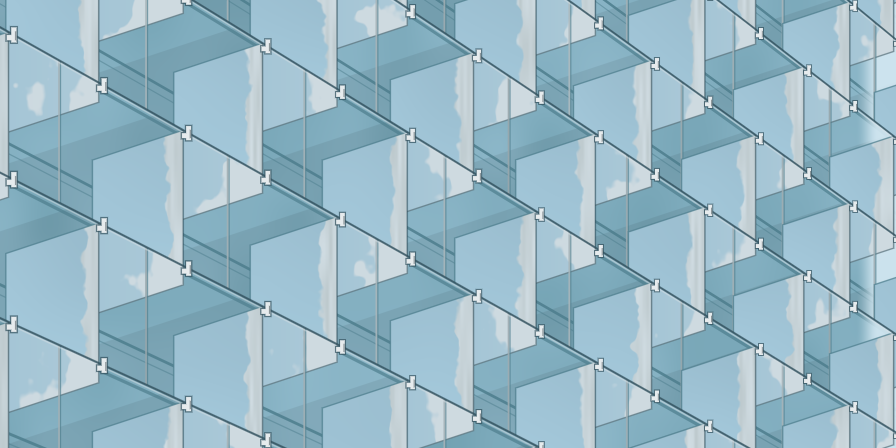
Write a Shadertoy shader that draws this pattern.

```glsl
// Lengths are in canvas heights, y runs downwards
const vec2 ORIGIN = vec2(0.031, 0.078);  // first clip
const float PITCH = 0.323;               // row height at the first clip
const float SHRINK = 0.0527;             // loss of row height along x
const float SLOPE = 0.562;               // fall of the first rail
const float COLUMN_STEP = 0.1052;        // perspective step per column
const float TILT = 0.33;                 // rise of the pane edges
const float EDGE_GAP = 0.012;            // pane edge to clip centre
const float FLAP_DROP = 0.14;            // flap corner below its rail, in rows
const float LINE = 0.0016;               // half width of thin lines

const vec3 PANE = vec3(0.62, 0.76, 0.83);
const vec3 GLASS = vec3(0.48, 0.68, 0.75);
const vec3 DARK = vec3(0.30, 0.49, 0.55);
const vec3 CLOUD = vec3(0.83, 0.87, 0.89);
const vec3 STEEL = vec3(0.59, 0.65, 0.67);
const vec3 SKY = vec3(0.83, 0.91, 0.95);
const vec3 SHADOW = vec3(0.20, 0.32, 0.37);

float aa;

float hash(vec2 p) {
    p = fract(p * vec2(0.1031, 0.1137));
    p += dot(p, p.yx + 33.33);
    return fract((p.x + p.y) * p.x * 17.0);
}

float noise(vec2 p) {
    vec2 i = floor(p), f = fract(p);
    f = f * f * (3.0 - 2.0 * f);
    return mix(mix(hash(i), hash(i + vec2(1, 0)), f.x),
               mix(hash(i + vec2(0, 1)), hash(i + vec2(1, 1)), f.x), f.y);
}

float fbm(vec2 p) {
    return 0.6 * noise(p) + 0.27 * noise(p * 2.1 + 7.0) + 0.13 * noise(p * 4.3 + 19.0);
}

float fill(float d) { return smoothstep(-aa, aa, d); }
float stroke(float d, float halfWidth) { return fill(halfWidth - abs(d)); }

float box(vec2 p, vec2 halfSize) {
    vec2 d = abs(p) - halfSize;
    return max(d.x, d.y);
}

// Perspective grid
float pitchAt(float x) { return PITCH - SHRINK * (x - ORIGIN.x); }
float columnAt(float x) { return (1.0 / pitchAt(x) - 1.0 / PITCH) / COLUMN_STEP; }
float columnX(float k) {
    return ORIGIN.x + (PITCH - 1.0 / (1.0 / PITCH + COLUMN_STEP * k)) / SHRINK;
}
float railY(float x, float row) {
    return ORIGIN.y + SLOPE * (x - ORIGIN.x) + row * pitchAt(x);
}

// Recessed glass with inner frames, open to the sky at the far end
vec3 recess(vec2 p, float v, float fold, float pitch, vec2 id) {
    float tone = 0.6 * noise(p * vec2(9.0, 6.0) + id) + 0.4 * hash(id + 3.0);
    vec3 col = mix(GLASS * 0.93, mix(GLASS, PANE, 0.6), tone);
    col *= 1.0 - 0.07 * fill(fold - 0.07);
    col = mix(col, DARK, 0.85 * stroke((v - 0.77) * pitch, 0.0035));
    col = mix(col, DARK, 0.5 * stroke((v - 0.84) * pitch, LINE));
    col = mix(col, DARK, 0.7 * stroke((v - 0.05) * pitch, 0.004));
    return mix(col, SKY, 0.9 * smoothstep(1.91, 1.96, p.x));
}

// Hanging flap, clouded towards its lower right
vec3 flapColor(vec2 p, float across, float v, vec2 id) {
    vec3 col = mix(PANE, CLOUD, 0.12 + 0.15 * across);
    float cloud = fbm(p * vec2(19.0, 15.0) + id * 5.3) + 0.75 * across + 0.2 * v;
    return mix(col, CLOUD * 0.99, 0.9 * smoothstep(0.91, 1.0, cloud));
}

// Large pane with a ragged bright reflection at its right edge
vec3 paneColor(vec2 p, float fromRight, float v, vec2 id) {
    vec3 col = PANE * (0.97 + 0.05 * v) + 0.02 * (noise(p * 5.0 + id) - 0.5);
    float ragged = fbm(vec2(fromRight * 25.0, p.y * 26.0) + id * 4.1);
    float width = 0.016 + 0.038 * ragged;
    vec3 streak = mix(CLOUD, vec3(0.75, 0.79, 0.80), noise(p * vec2(130.0, 9.0)));
    return mix(col, streak, 0.92 * smoothstep(-0.003, 0.004, width - fromRight));
}

void mainImage(out vec4 fragColor, in vec2 fragCoord) {
    vec2 p = vec2(fragCoord.x, iResolution.y - fragCoord.y) / iResolution.y;
    aa = 0.75 / iResolution.y;
    float pitch = pitchAt(p.x);
    float row = (p.y - railY(p.x, 0.0)) / pitch;
    float j = floor(row), v = row - j;

    // Two columns per unit, staggered from row to row
    float k = floor(columnAt(p.x + EDGE_GAP)) + 1.0;
    k += mod(k + j, 2.0);
    vec2 id = vec2(k, j) + 40.0;
    float right = columnX(k) - EDGE_GAP;
    float middle = columnX(k - 1.0) - EDGE_GAP;
    float left = columnX(k - 2.0) - EDGE_GAP;

    // Recess
    float flapEdge = railY(middle, j) + FLAP_DROP * pitchAt(middle) + TILT * (middle - p.x) - p.y;
    vec3 col = recess(p, v, -flapEdge, pitch, id);

    // Flap
    float flap = min(flapEdge, middle - p.x);
    float across = clamp((p.x - left) / (middle - left), 0.0, 1.0);
    col = mix(col, flapColor(p, across, v, id), fill(flap));
    col = mix(col, mix(SHADOW, STEEL, 0.4), 0.75 * stroke(flap, LINE));

    // Post behind the flap
    float post = p.x - mix(left, middle, 0.56);
    col = mix(col, DARK, 0.7 * stroke(post - 0.003, LINE));
    col = mix(col, mix(STEEL, CLOUD, 0.4 * hash(id)), 0.9 * stroke(post, 0.002));

    // Large pane, reaching past its column with distance
    float paneWidth = (columnX(k) - columnX(k - 1.0)) * min(1.03 + 0.045 * (k - 1.0), 1.46);
    float paneTop = p.y - railY(right, j) - TILT * (right - p.x);
    float pane = min(paneTop, p.x - right + paneWidth);
    col = mix(col, paneColor(p, right - p.x, v, id), fill(pane));
    col = mix(col, DARK, 0.75 * stroke(pane, LINE));
    col = mix(col, SHADOW, 0.65 * stroke(min(right - p.x, p.x - left), LINE));

    // Rails
    float rail = (row - round(row)) * pitch * 0.87;
    col = mix(col, CLOUD, 0.55 * stroke(rail - 0.0045, LINE));
    col = mix(col, SHADOW, 0.85 * stroke(rail, 0.0022));

    // Clips
    float clipX = columnX(round(columnAt(p.x)));
    float clipRow = round((p.y - railY(clipX, 0.0)) / pitchAt(clipX));
    float size = pitchAt(clipX) / PITCH;
    vec2 q = (p - vec2(clipX, railY(clipX, clipRow))) / size;
    float clip = min(box(q, vec2(0.006, 0.017)), box(q - vec2(-0.006, 0.006), vec2(0.010, 0.006)));
    col = mix(col, SHADOW, 0.75 * fill(0.003 - clip));
    col = mix(col, vec3(0.90, 0.92, 0.93), fill(-clip));
    col = mix(col, STEEL * 0.75, 0.8 * fill(-box(q - vec2(0.004, 0.002), vec2(0.0015, 0.010))));

    fragColor = vec4(col, 1.0);
}
```
